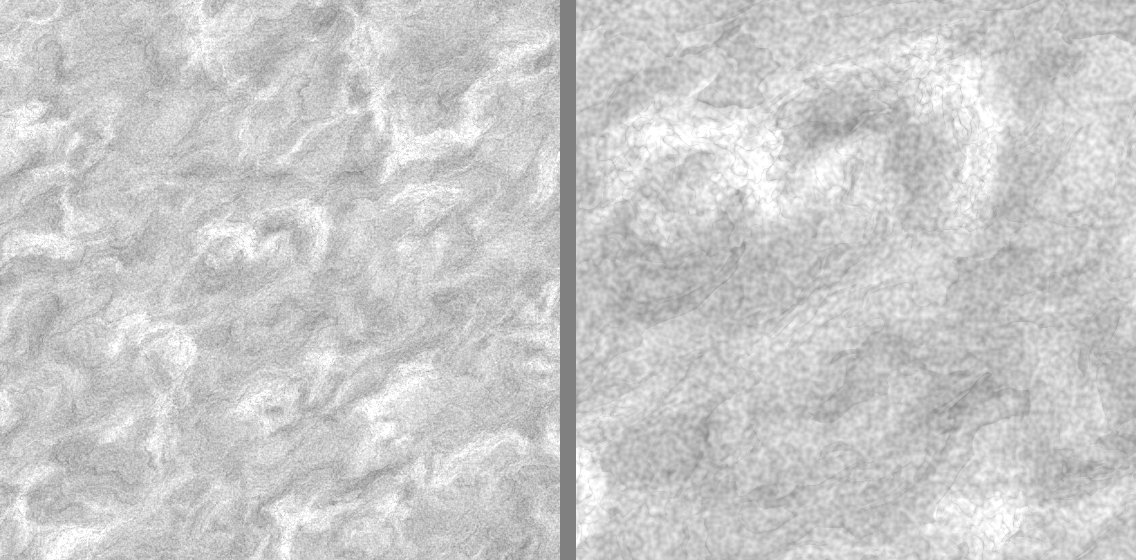
Left, the full canvas; right, a detail of the centre.
Give the GLSL for this texture, as a WebGL 2 fragment shader.

```glsl
#version 300 es
precision highp float;
// Pale weathered stone: warped gradient noise stretched along a rising diagonal.
// Billowed lumps and white drifts set the tone; one-sided creases, a lacy
// network and fine grain add the surface detail.

uniform vec2 u_resolution;
out vec4 fragColor;

vec2 gradient(vec2 cell) {
    float angle = 6.2832 * fract(sin(dot(cell, vec2(127.1, 311.7))) * 43758.5453);
    return vec2(cos(angle), sin(angle));
}

float noise(vec2 p) {
    vec2 i = floor(p), f = fract(p);
    vec2 u = f * f * f * (f * (f * 6.0 - 15.0) + 10.0);
    float a = dot(gradient(i), f);
    float b = dot(gradient(i + vec2(1, 0)), f - vec2(1, 0));
    float c = dot(gradient(i + vec2(0, 1)), f - vec2(0, 1));
    float d = dot(gradient(i + vec2(1, 1)), f - vec2(1, 1));
    return mix(mix(a, b, u.x), mix(c, d, u.x), u.y);
}

const mat2 OCTAVE_TURN = mat2(1.6, 1.2, -1.2, 1.6);

float fbm(vec2 p) {
    float sum = 0.0, amp = 1.0;
    for (int i = 0; i < 5; i++) {
        sum += amp * noise(p);
        p = OCTAVE_TURN * p + 7.3;
        amp *= 0.5;
    }
    return sum;
}

// Rounded lumps (high) separated by narrow valleys (zero)
float billow(vec2 p) {
    float sum = 0.0, amp = 1.0;
    for (int i = 0; i < 4; i++) {
        sum += amp * abs(noise(p));
        p = OCTAVE_TURN * p + 3.7;
        amp *= 0.55;
    }
    return sum;
}

// Shadow that starts abruptly at a contour and fades away on one side
float crease(vec2 p) {
    float height = fbm(p);
    return smoothstep(0.0, 0.03, height) * exp(-9.0 * max(height, 0.0));
}

// Thin dark lines that enclose small irregular cells
float network(vec2 p) {
    return exp(-16.0 * abs(noise(p) + 0.6 * noise(p * 2.1 + 9.0)));
}

void main() {
    vec2 p = gl_FragCoord.xy / u_resolution.y;

    // Coordinates along and across the diagonal, bent at two scales
    vec2 flow = vec2(dot(p, vec2(0.82, 0.57)) * 0.62, dot(p, vec2(-0.57, 0.82)));
    vec2 bend = vec2(fbm(flow * 8.0 + 11.0), fbm(flow * 8.0 + 47.0));
    vec2 curl = vec2(noise(flow * 27.0 + 5.0), noise(flow * 27.0 + 83.0));
    vec2 q = flow + 0.05 * bend + 0.014 * curl;

    // Broad tones, lumps and white drifts that settle in the valleys
    float cloud = fbm(q * 12.0 + 21.0);
    float lumps = billow(q * 17.0 + 60.0) - 0.3;
    float drift = smoothstep(0.0, 0.65, fbm(q * 8.5 + 35.0) - 0.7 * lumps);

    // Creases appear only in some places
    float broken = smoothstep(-0.1, 0.25, noise(q * 13.0 + 90.0));
    float shadow = crease(q * 14.0 + 130.0) * broken + 0.7 * crease(q * 31.0 + 170.0) * (1.0 - broken);

    // Silky fibres, lace and grain
    float fibres = noise(vec2(q.x * 34.0, q.y * 140.0) + 3.0 * bend);
    vec2 fine = p + 0.02 * bend;
    float lace = network(fine * 75.0) + 0.6 * network(fine * 150.0 + 25.0);
    float grain = noise(fine * 170.0 + 40.0) + 1.2 * noise(p * 310.0 + 70.0);

    float tone = 0.808 + 0.1 * cloud - 0.17 * lumps + 0.18 * drift;
    tone -= 0.13 * shadow + 0.1 * lace * (0.3 + drift);
    tone += 0.05 * fibres * (1.0 - drift) + 0.1 * grain;
    fragColor = vec4(vec3(clamp(tone, 0.0, 1.0)), 1.0);
}
```
